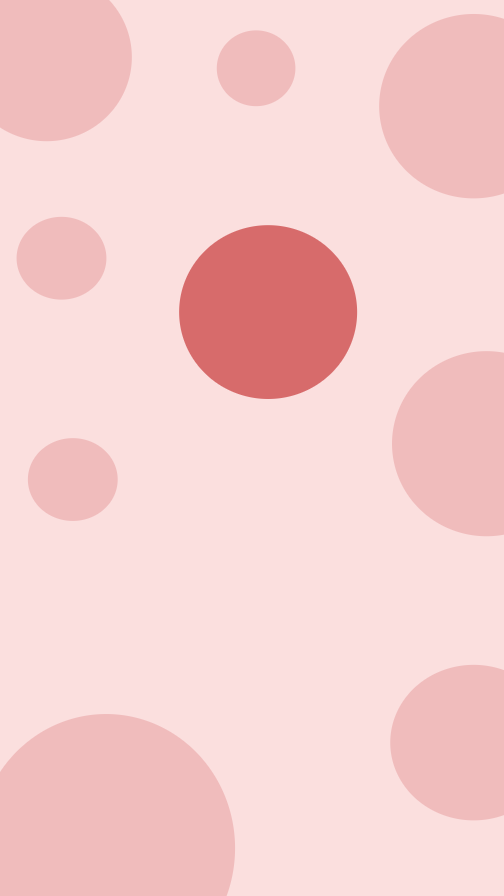
Write a Shadertoy shader that draws this background.

```glsl
#define BACKGROUND vec3(0.984, 0.873, 0.871)
#define PALE_ROSE vec3(0.941, 0.737, 0.737)
#define DEEP_ROSE vec3(0.843, 0.420, 0.420)
#define FOCAL_DISC vec4(0.5320, 0.6517, 0.1766, 0.0970)
#define DISC_COUNT 8

// Each disc: centre xy, radii zw, as fractions of the canvas
const vec4 paleDiscs[DISC_COUNT] = vec4[DISC_COUNT](
    vec4(0.0926, 0.9362, 0.1690, 0.0938),
    vec4(0.5081, 0.9238, 0.0780, 0.0423),
    vec4(0.9398, 0.8815, 0.1875, 0.1029),
    vec4(0.1220, 0.7118, 0.0891, 0.0462),
    vec4(0.9653, 0.5048, 0.1875, 0.1033),
    vec4(0.1444, 0.4648, 0.0891, 0.0462),
    vec4(0.9398, 0.1712, 0.1655, 0.0868),
    vec4(0.2106, 0.0534, 0.2558, 0.1497));

// Antialiased ellipse coverage, from the field and its analytic gradient
float discCoverage(vec2 uv, vec4 disc) {
    vec2 scaled = (uv - disc.xy) / disc.zw;
    float radius = max(length(scaled), 1e-4);
    vec2 gradient = scaled / (disc.zw * radius);
    float pixelStep = max(length(gradient / iResolution.xy), 1e-5);
    return clamp(0.5 - (radius - 1.0) / pixelStep, 0.0, 1.0);
}

void mainImage(out vec4 fragColor, in vec2 fragCoord) {
    vec2 uv = fragCoord / iResolution.xy;
    vec3 color = BACKGROUND;

    // Scattered pale discs
    for (int i = 0; i < DISC_COUNT; i++) {
        color = mix(color, PALE_ROSE, discCoverage(uv, paleDiscs[i]));
    }

    // Focal disc on top
    color = mix(color, DEEP_ROSE, discCoverage(uv, FOCAL_DISC));
    fragColor = vec4(color, 1.0);
}
```
